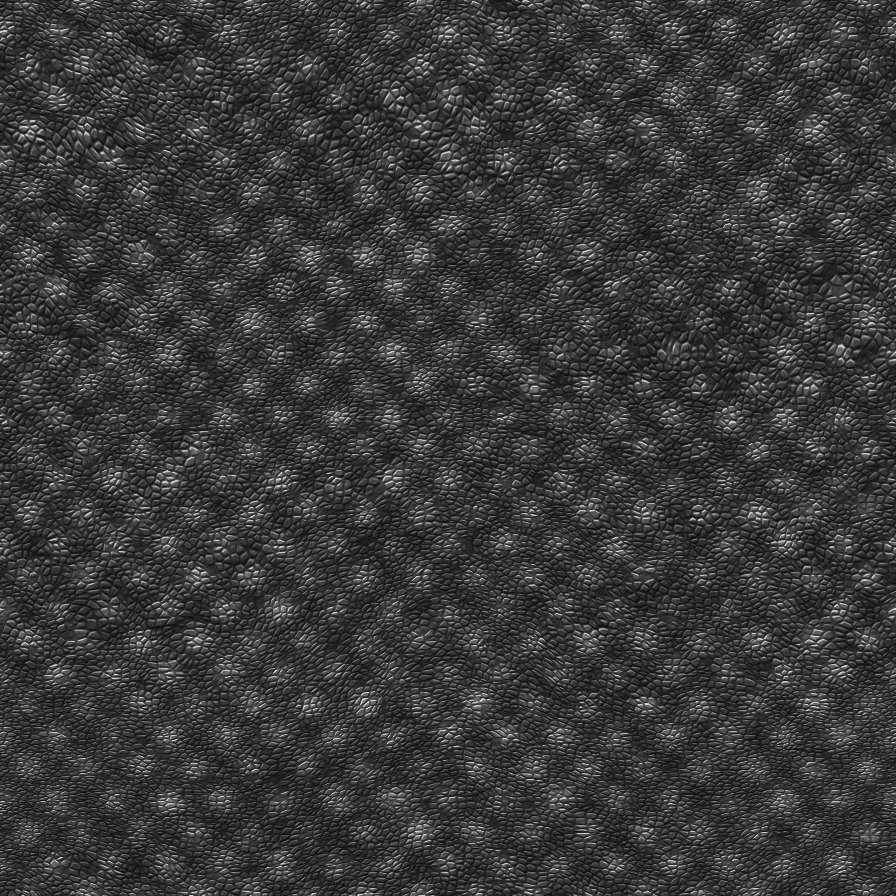
Give the GLSL for this texture, as a Shadertoy shader.

```glsl
// Dark grained leather with staggered rows of soft, worn, pale bumps; tiles seamlessly.

const vec2 BUMP_GRID = vec2(16.0, 14.0);    // repeats of the two-row stagger
const vec2 GRAIN_GRID = vec2(112.0, 156.0); // leather pebbles across and down
const vec2 LIGHT_STEP = vec2(-0.0005, 0.0014);
const float BUMP_RADIUS = 0.0155;
const float LEATHER = 0.155;
const float WORN = 0.17;
const vec3 TINT = vec3(1.0, 1.0, 1.0);

vec2 hash2(vec2 cell) {
    vec3 h = fract(cell.xyx * vec3(0.1031, 0.1030, 0.0973));
    h += dot(h, h.yzx + 33.33);
    return fract((h.xx + h.yz) * h.zy);
}

// Value noise on the unit square that wraps after `period` cells.
float wrapNoise(vec2 p, vec2 period) {
    vec2 q = p * period;
    vec2 cell = floor(q);
    vec2 f = q - cell;
    f = f * f * (3.0 - 2.0 * f);
    float a = hash2(mod(cell, period)).x;
    float b = hash2(mod(cell + vec2(1.0, 0.0), period)).x;
    float c = hash2(mod(cell + vec2(0.0, 1.0), period)).x;
    float d = hash2(mod(cell + vec2(1.0, 1.0), period)).x;
    return mix(mix(a, b, f.x), mix(c, d, f.x), f.y);
}

// Gap between the nearest and second nearest cell points: zero in the grooves.
float pebbleGap(vec2 p, vec2 period) {
    vec2 q = p * period;
    vec2 cell = floor(q);
    float nearest = 8.0;
    float second = 8.0;
    for (int y = -1; y <= 1; y++) {
        for (int x = -1; x <= 1; x++) {
            vec2 neighbour = cell + vec2(x, y);
            vec2 point = neighbour + hash2(mod(neighbour, period));
            float d = length(q - point);
            second = min(second, max(nearest, d));
            nearest = min(nearest, d);
        }
    }
    return second - nearest;
}

// Shears the grain so that its direction drifts over the hide.
vec2 pullHide(vec2 p) {
    float drift = wrapNoise(p, vec2(4.0)) - 0.5;
    float wobble = wrapNoise(p + 0.37, vec2(26.0)) - 0.5;
    float sway = wrapNoise(p + 0.71, vec2(18.0)) - 0.5;
    return p + vec2(0.012 * sway, 0.11 * drift + 0.010 * wobble);
}

float creaseLine(vec2 p, vec2 period, float width) {
    float d = abs(wrapNoise(p, period) - 0.5);
    return 1.0 - smoothstep(0.0, width, d);
}

float grainHeight(vec2 p) {
    float pebbles = smoothstep(0.0, 0.5, pebbleGap(p, GRAIN_GRID));
    float fine = wrapNoise(p, vec2(230.0, 330.0));
    float creases = creaseLine(p, vec2(22.0, 48.0), 0.07);
    return 0.8 * pebbles + 0.35 * fine - 0.4 * creases;
}

// Staggered bumps, each with its own strength, size and slight offset.
float bumpField(vec2 p) {
    float total = 0.0;
    for (int row = 0; row < 2; row++) {
        vec2 offset = row == 0 ? vec2(0.5, 0.0) : vec2(0.0, 0.5);
        vec2 q = p * BUMP_GRID - offset;
        vec2 cell = floor(q + 0.5);
        vec2 seed = hash2(mod(cell, BUMP_GRID) + 40.0 * float(row) + 7.0);
        vec2 d = (q - cell) / BUMP_GRID - 0.003 * (seed - 0.5);
        float radius = BUMP_RADIUS * mix(0.88, 1.08, seed.y);
        total += mix(0.65, 1.2, seed.x) * exp(-dot(d, d) / (radius * radius));
    }
    return total;
}

void mainImage(out vec4 fragColor, in vec2 fragCoord) {
    vec2 p = fragCoord / iResolution.xy;
    vec2 hide = pullHide(p);

    // Relief lit from above
    float height = grainHeight(hide);
    float slope = height - grainHeight(hide + LIGHT_STEP);

    // Broad folds and wear patches
    float folds = wrapNoise(hide, vec2(26.0, 62.0)) - 0.5;
    float wear = wrapNoise(p + 0.23, vec2(9.0)) - 0.5;

    // Worn bumps over dark leather
    float bump = bumpField(p + 0.004 * (hide - p));
    float tone = LEATHER + WORN * bump * (1.0 + 0.4 * wear);
    tone *= exp(0.95 * slope + 0.45 * (height - 0.55) + 0.4 * folds);

    // Sharp glints where raised grain catches the light
    tone += 0.22 * bump * smoothstep(0.25, 0.75, slope);
    fragColor = vec4(TINT * clamp(tone, 0.075, 0.8), 1.0);
}
```
